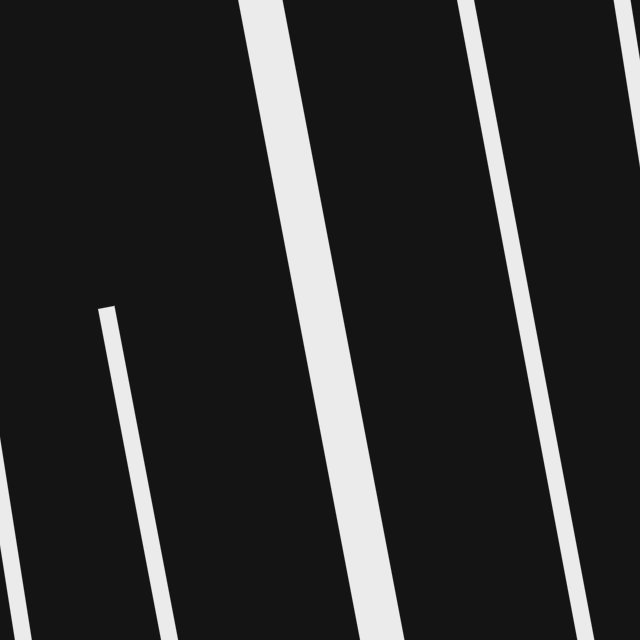
This background is drawn by a WebGL 1 fragment shader. Its source:

```glsl
precision highp float;

uniform vec2 u_resolution;

// Signed distance to a leaning bar; foot is its centre on the lower edge
float bar(vec2 p, float foot, float lean, float halfWidth, float len) {
  vec2 axis = normalize(vec2(-lean, 1.0));
  vec2 q = p - vec2(foot, 0.0);
  float across = abs(dot(q, vec2(axis.y, -axis.x))) - halfWidth;
  float along = dot(q, axis) - len;
  return max(across, along);
}

void main() {
  vec2 p = gl_FragCoord.xy / u_resolution;
  float thin = 0.0131;

  // Wide central bar
  float d = bar(p, 0.5973, 0.1905, 0.0341, 2.0);

  // Thin bars: short one, right one, and two outer ones with less lean
  d = min(d, bar(p, 0.265, 0.1905, thin, 0.529));
  d = min(d, bar(p, 0.9154, 0.188, thin, 2.0));
  d = min(d, bar(p, 0.0365, 0.157, thin, 2.0));
  d = min(d, bar(p, 1.130, 0.158, thin, 2.0));

  // Smooth edge about one pixel wide
  float edge = 0.8 / min(u_resolution.x, u_resolution.y);
  float coverage = 1.0 - smoothstep(-edge, edge, d);

  vec3 ground = vec3(0.078);
  vec3 paleGrey = vec3(0.922);
  gl_FragColor = vec4(mix(ground, paleGrey, coverage), 1.0);
}
```
